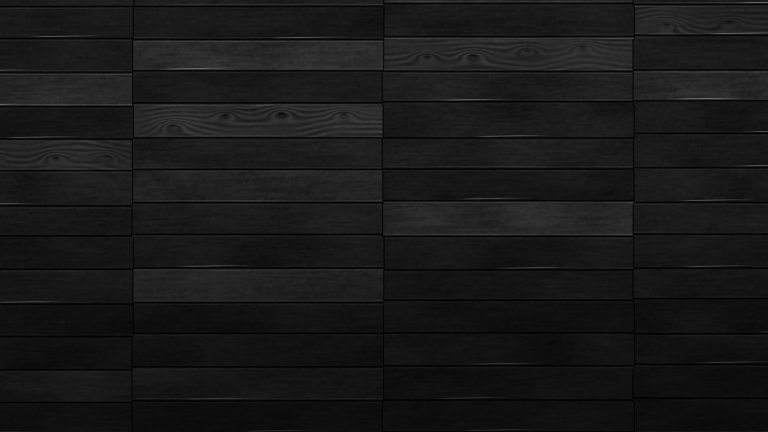
A Shadertoy shader for this texture:

```glsl
// Wall of dark stained wooden planks in staggered columns, with knots and worn edges.

#define PLANK vec2(0.5795, 0.0764)  // plank length and height, in canvas heights
#define ORIGIN vec2(-0.272, 0.0145) // upper left corner of the grid
#define ROW_SLANT 0.0025            // rise of the rows from column to column
#define ROW_JITTER 0.12             // seam shift, in plank heights
#define END_JITTER 0.005            // shift of the plank ends
#define GAP 0.0017                  // half width of the grooves
#define DARK_TONE 0.088
#define LIGHT_TONE 0.138
#define GRAIN 0.85
#define BEVEL 0.10                  // brightness of the plank edges
#define WEAR 0.20                   // brightness of the chips

// Cycle of the light planks, per column: advance per row, start and length.
const vec4 LIGHT_STEP = vec4(0.45, 0.29, 0.29, 0.29);
const vec4 LIGHT_START = vec4(0.85, 0.17, 0.70, 0.55);
const vec4 LIGHT_SPAN = vec4(0.13, 0.30, 0.08, 0.05);

float hash(vec2 p) {
    return fract(sin(dot(p, vec2(127.1, 311.7))) * 43758.5453);
}

float noise(vec2 p) {
    vec2 i = floor(p), f = fract(p);
    f = f * f * (3.0 - 2.0 * f);
    return mix(mix(hash(i), hash(i + vec2(1, 0)), f.x),
               mix(hash(i + vec2(0, 1)), hash(i + vec2(1, 1)), f.x), f.y);
}

// Height of the seam above a plank, measured downwards.
float seamY(float row, float col) {
    float shift = ROW_JITTER * (hash(vec2(row, col + 17.0)) - 0.5);
    return ORIGIN.y - ROW_SLANT * col + PLANK.y * (row + shift);
}

// Soft line of the given half width around distance zero.
float line(float d, float halfWidth, float px) {
    return 1.0 - smoothstep(halfWidth - 0.5 * px, halfWidth + 0.6 * px, abs(d));
}

// Straight grain with fine fibres, slanted strokes and broad clouds.
float straightGrain(vec2 q, float seed) {
    q.y += 0.008 * noise(q * vec2(9.0, 20.0) + seed);
    float fibres = noise(q * vec2(16.0, 210.0) + seed);
    float strokes = noise(vec2(q.x * 60.0 + q.y * 60.0, q.y * 190.0) + seed);
    float rough = noise(q * vec2(190.0, 150.0) + seed);
    float clouds = noise(q * vec2(8.0, 18.0) + seed);
    return 0.26 * fibres + 0.24 * strokes + 0.2 * rough + 0.5 * clouds - 0.6;
}

// Grain lines bent around a few dark knots.
float knottyGrain(vec2 q, float seed) {
    float field = q.y + 0.03 * noise(q * vec2(8.0, 13.0) + seed);
    float core = 0.0;
    for (int i = 0; i < 4; i++) {
        float h = hash(vec2(float(i), seed));
        vec2 knot = vec2((float(i) + 0.2 + 0.6 * h) / 4.0 * PLANK.x,
                         PLANK.y * (0.3 + 0.4 * fract(h * 7.0)));
        vec2 d = (q - knot) * vec2(0.8, 1.8);
        field += 0.026 * exp(-dot(d, d) * 1600.0);
        core += exp(-dot(d, d) * 22000.0);
    }
    float strength = noise(q * vec2(14.0, 60.0) + seed);
    return 0.36 * strength * sin(field * 480.0) - 0.6 * core;
}

void mainImage(out vec4 fragColor, in vec2 fragCoord) {
    float px = 1.0 / iResolution.y;
    vec2 p = fragCoord * px;
    p.y = 1.0 - p.y;

    // Column, with slightly uneven plank ends
    float roughRow = floor((p.y - ORIGIN.y) / PLANK.y);
    float x = (p.x - ORIGIN.x) / PLANK.x;
    x += END_JITTER / PLANK.x * (hash(vec2(roughRow, floor(x + 0.5))) - 0.5);
    float col = floor(x);

    // Row, between its two uneven seams
    float row = roughRow;
    if (p.y < seamY(row, col)) row -= 1.0;
    else if (p.y > seamY(row + 1.0, col)) row += 1.0;
    float top = p.y - seamY(row, col);
    float bottom = seamY(row + 1.0, col) - p.y;
    float side = min(fract(x), 1.0 - fract(x)) * PLANK.x;
    vec2 q = vec2(fract(x) * PLANK.x, top);
    vec2 id = vec2(col, row);
    float seed = 40.0 * hash(id + 3.0);

    // Tone of the plank
    int c = int(col) & 3;
    bool knotty = row == floor(4.5 - 1.4 * col);
    bool light = fract(LIGHT_STEP[c] * row - LIGHT_START[c]) < LIGHT_SPAN[c];
    float tone = (light || knotty) ? LIGHT_TONE : DARK_TONE;
    tone *= 0.88 + 0.24 * hash(id);

    // Wood surface
    float grain = straightGrain(q, seed);
    if (knotty) grain = 0.6 * grain + knottyGrain(q, seed);
    float value = tone * (1.0 + GRAIN * grain);

    // Thin bright bevels, fading along the plank
    float fade = 0.2 + 0.8 * noise(vec2(q.x * 7.0, seed));
    float bevel = line(top - 0.0048, 0.0009, px) * hash(id + 5.0)
                + line(bottom - 0.0048, 0.0009, px) * hash(id + 9.0);
    value += BEVEL * bevel * fade * (light || knotty ? 1.3 : 0.8);

    // Slanted chip on the lower edge of some planks
    float along = fract(x) - 0.1 - 0.5 * hash(id + 21.0);
    float chip = line(bottom - 0.0035 - 0.010 * along, 0.0010, px);
    chip *= smoothstep(0.0, 0.08, along) * (1.0 - smoothstep(0.15, 0.34, along));
    value += WEAR * chip * step(0.5, hash(id + 33.0));

    // Grooves, thinner at the plank ends, and the fall of light to the bottom
    float edge = min(min(top, bottom), side + 0.0005);
    value *= mix(0.2, 1.0, smoothstep(GAP - 0.5 * px, GAP + 0.6 * px, edge));
    value *= mix(1.12, 0.6, smoothstep(0.35, 1.0, p.y));
    fragColor = vec4(vec3(value), 1.0);
}
```
